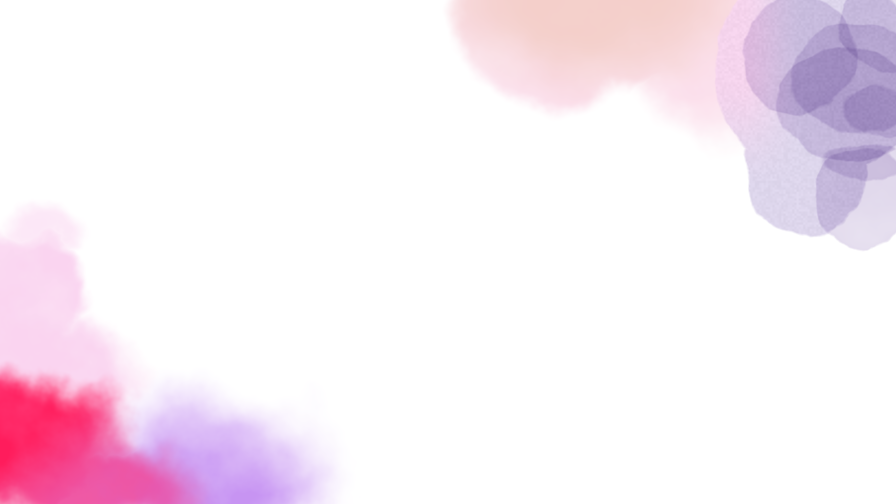
Reproduce this background procedurally as a Shadertoy shader.

```glsl
const vec3 PAPER = vec3(1.0);
const vec3 BLUSH = vec3(0.985, 0.87, 0.92);
const vec3 PEACH = vec3(0.95, 0.80, 0.77);
const vec3 ORCHID = vec3(0.96, 0.83, 0.93);
const vec3 LAVENDER = vec3(0.86, 0.83, 0.92);
const vec3 WASH = vec3(0.89, 0.86, 0.93);
const vec3 PETAL = vec3(0.98, 0.83, 0.94);
const vec3 CRIMSON = vec3(1.0, 0.11, 0.36);
const vec3 MAGENTA = vec3(0.91, 0.33, 0.67);
const vec3 VIOLET = vec3(0.78, 0.58, 0.95);

// Overlapping watercolour washes: centre, radii
const vec4 WASHES[7] = vec4[7](
    vec4(1.715, 0.610, 0.095, 0.100),
    vec4(1.585, 0.890, 0.110, 0.115),
    vec4(1.700, 0.845, 0.125, 0.105),
    vec4(1.680, 0.790, 0.135, 0.110),
    vec4(1.765, 0.950, 0.100, 0.100),
    vec4(1.750, 0.780, 0.080, 0.045),
    vec4(1.720, 0.680, 0.080, 0.037));

float hash(vec2 p) {
    vec3 q = fract(vec3(p.xyx) * 0.1031);
    q += dot(q, q.yzx + 33.33);
    return fract((q.x + q.y) * q.z);
}

float noise(vec2 p) {
    vec2 i = floor(p), f = fract(p);
    f = f * f * (3.0 - 2.0 * f);
    return mix(mix(hash(i), hash(i + vec2(1, 0)), f.x),
               mix(hash(i + vec2(0, 1)), hash(i + vec2(1, 1)), f.x), f.y);
}

// Layered noise, roughly -1 to 1
float fbm(vec2 p) {
    float sum = 0.0, amp = 1.0;
    for (int i = 0; i < 5; i++) {
        sum += amp * (noise(p) - 0.5);
        p = mat2(1.6, 1.2, -1.2, 1.6) * p + 7.3;
        amp *= 0.5;
    }
    return sum;
}

vec2 warp(vec2 p, float scale, float amount) {
    return p + amount * vec2(fbm(p * scale + 11.0), fbm(p * scale + 47.0));
}

// Approximate signed distance to an ellipse
float ellipse(vec2 p, vec2 centre, vec2 radii) {
    return (length((p - centre) / radii) - 1.0) * min(radii.x, radii.y);
}

float cover(float d, float soft) {
    return 1.0 - smoothstep(-soft, soft, d);
}

float blob(vec2 p, vec2 centre, vec2 radii, float soft) {
    return cover(ellipse(p, centre, radii), soft);
}

vec3 blushClouds(vec3 col, vec2 p) {
    vec2 q = warp(p, 9.0, 0.045);
    float body = max(blob(q, vec2(1.09, 0.955), vec2(0.185, 0.165), 0.022),
                 max(blob(q, vec2(1.25, 0.99), vec2(0.25, 0.15), 0.025),
                     blob(q, vec2(1.41, 0.885), vec2(0.135, 0.155), 0.03)));
    float density = clamp(0.8 + 0.35 * fbm(p * 7.0) + 0.5 * (p.y - 0.85), 0.35, 1.0);
    col = mix(col, BLUSH, body * density);
    return mix(col, PEACH, body * 0.85 * blob(q, vec2(1.17, 1.02), vec2(0.25, 0.15), 0.09));
}

vec3 lavenderWashes(vec3 col, vec2 p, float edge) {
    vec2 q = warp(p, 14.0, 0.016);
    float grain = noise(p * 230.0) - 0.5;
    float base = min(ellipse(q, vec2(1.62, 0.86), vec2(0.20, 0.215)),
                     ellipse(q, vec2(1.60, 0.665), vec2(0.12, 0.135)));
    float pink = (1.0 - smoothstep(1.47, 1.60, p.x)) * smoothstep(0.62, 0.85, p.y);
    col = mix(col, mix(LAVENDER, ORCHID, pink), 0.95 * cover(base, edge));
    for (int i = 0; i < 7; i++) {
        float d = ellipse(q, WASHES[i].xy, WASHES[i].zw);
        float rim = 0.15 * exp(-abs(d) * 220.0);
        float strength = 0.95 + rim + 0.25 * fbm(p * 8.0 + float(i) * 5.0);
        col *= mix(PAPER, WASH, strength * cover(d, edge));
    }
    return col + 0.035 * grain * cover(base, edge);
}

vec3 vividClouds(vec3 col, vec2 p) {
    vec2 q = warp(p, 8.0, 0.07);
    float swirl = fbm(p * 10.0 + 20.0);

    // Pale petals on the left margin
    float petals = max(blob(q, vec2(0.02, 0.40), vec2(0.13, 0.15), 0.022),
                   max(0.6 * blob(q, vec2(0.085, 0.55), vec2(0.055, 0.03), 0.02),
                       blob(q, vec2(0.05, 0.23), vec2(0.19, 0.13), 0.035)));
    col = mix(col, PETAL, petals * clamp(0.9 + 0.3 * swirl, 0.0, 1.0));

    // Violet haze along the bottom
    float haze = blob(q, vec2(0.40, 0.05), vec2(0.21, 0.145), 0.07);
    float depth = 1.0 - smoothstep(0.02, 0.22, p.y + 0.25 * max(p.x - 0.40, 0.0));
    col = mix(col, VIOLET, haze * clamp(0.4 + 0.6 * depth + 0.3 * swirl, 0.0, 1.0));

    // Crimson heart melting into magenta
    float heart = max(blob(q, vec2(0.05, 0.105), vec2(0.20, 0.135), 0.04),
                      0.95 * blob(q, vec2(0.20, 0.035), vec2(0.16, 0.085), 0.045));
    float melt = smoothstep(0.02, 0.22, 0.65 * p.x - 0.9 * p.y + 0.12 + 0.05 * swirl);
    vec3 ink = mix(CRIMSON, MAGENTA, melt);
    ink = mix(ink, vec3(1.0, 0.30, 0.53), clamp(0.25 + 0.6 * swirl, 0.0, 0.5));
    return mix(col, ink, heart);
}

void mainImage(out vec4 fragColor, in vec2 fragCoord) {
    vec2 p = fragCoord / iResolution.y;
    float edge = max(0.003, 1.0 / iResolution.y);
    vec3 col = blushClouds(PAPER, p);
    col = lavenderWashes(col, p, edge);
    col = vividClouds(col, p);
    fragColor = vec4(clamp(col, 0.0, 1.0), 1.0);
}
```
